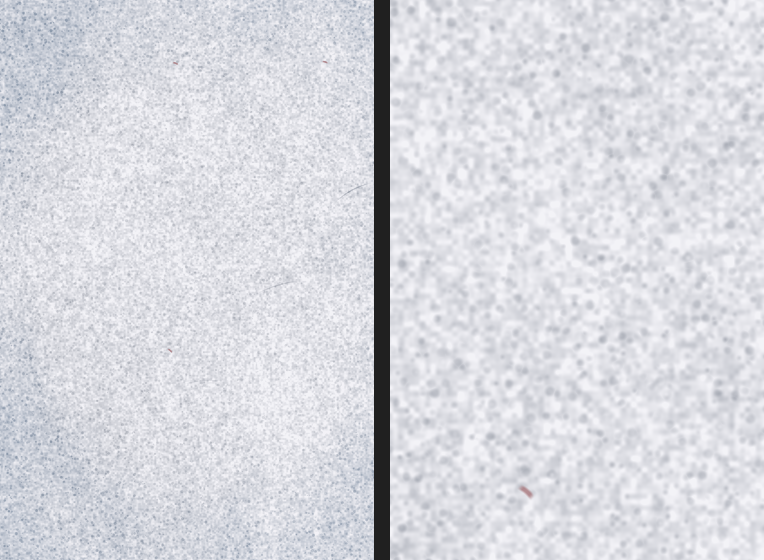
Left, the full canvas; right, a detail of the centre.
Write a Shadertoy shader that draws this texture.

```glsl
// Pale worn plaster: a bright drifting band, bluish worn corners and soft clouds,
// covered by fine value-noise grain and dark cellular pits.
// A few thin scratches, pale scuffs and rusty flecks are scattered by loops.

#define PALE vec3(0.925, 0.925, 0.945)
#define GREY vec3(0.700, 0.708, 0.738)
#define BLUE vec3(0.675, 0.710, 0.765)
#define BASE_WEAR 0.17
#define CLOUD_WEAR 0.65
#define CORNER_WEAR 0.24
#define GRAIN_SCALE 310.0
#define GRAIN_DEPTH 0.62
#define PIT_SCALE 160.0
#define PIT_DEPTH 0.65

float hash(vec2 p) {
    vec3 q = fract(p.xyx * 0.1031);
    q += dot(q, q.yzx + 33.33);
    return fract((q.x + q.y) * q.z);
}

vec2 hash2(vec2 p) {
    return vec2(hash(p), hash(p + 71.7));
}

float noise(vec2 p) {
    vec2 i = floor(p), f = fract(p);
    f = f * f * (3.0 - 2.0 * f);
    return mix(mix(hash(i), hash(i + vec2(1, 0)), f.x),
               mix(hash(i + vec2(0, 1)), hash(i + vec2(1, 1)), f.x), f.y);
}

// Layered noise, centred on zero
float clouds(vec2 p) {
    float sum = 0.0, weight = 0.5;
    for (int i = 0; i < 5; i++) {
        sum += weight * (noise(p) - 0.5);
        p = mat2(0.8, 0.6, -0.6, 0.8) * p * 2.1 + 17.3;
        weight *= 0.58;
    }
    return sum;
}

// Cellular pits: one soft dark dot of random size and depth per cell
float pits(vec2 p) {
    vec2 cell = floor(p);
    float depth = 0.0;
    for (int y = -1; y <= 1; y++) {
        for (int x = -1; x <= 1; x++) {
            vec2 id = cell + vec2(x, y);
            float radius = mix(0.12, 0.42, hash(id + 5.1));
            float strength = hash(id + 29.4);
            float dist = length(p - id - hash2(id));
            float dot_ = 1.0 - smoothstep(radius - 0.2, radius + 0.25, dist);
            depth = max(depth, dot_ * strength * strength);
        }
    }
    return depth;
}

// Gently bent stroke along the local x axis, tapered at its ends
float stroke(vec2 p, float angle, float halfLength, float width, float bend) {
    float c = cos(angle), s = sin(angle);
    p = mat2(c, -s, s, c) * p;
    float t = p.x / halfLength;
    float taper = 1.0 - smoothstep(0.4, 1.0, abs(t));
    float soft = max(width, 0.7 / iResolution.y);
    return taper * (1.0 - smoothstep(0.3 * soft, 1.5 * soft, abs(p.y - bend * t * t)));
}

void mainImage(out vec4 fragColor, in vec2 fragCoord) {
    vec2 uv = fragCoord / iResolution.xy;
    vec2 p = fragCoord / iResolution.y;
    float aspect = iResolution.x / iResolution.y;

    // Broad wear: corners, left side and a bright band that drifts right
    float drift = clouds(p * vec2(5.0, 3.5) + 3.0);
    float mottle = clouds(p * 24.0 + 40.0);
    float corner = smoothstep(0.65, 1.35, length(uv * 2.0 - 1.0) + 0.7 * drift);
    float band = (uv.x - 0.72 + 0.2 * uv.y) / 0.2;
    band = exp(-band * band);
    float wear = BASE_WEAR + CORNER_WEAR * corner - 0.10 * band
               + 0.07 * (1.0 - uv.x) + CLOUD_WEAR * (0.5 * drift + 0.33 * mottle);

    // Fine grain, faint fibres and pits
    float grain = noise(p * GRAIN_SCALE) - 0.5 + 0.7 * (noise(p * GRAIN_SCALE * 0.56 + 9.0) - 0.5);
    float fibres = mix(noise(p * vec2(260.0, 45.0)), noise(p * vec2(40.0, 260.0)),
                       smoothstep(0.4, 0.9, uv.y)) - 0.5;
    float pitting = pits(p * PIT_SCALE) * clamp(0.6 + 1.6 * wear, 0.4, 1.4);
    float dark = wear + GRAIN_DEPTH * grain + 0.16 * fibres + PIT_DEPTH * pitting;

    // Pale scuffs, mostly upright
    for (int i = 0; i < 9; i++) {
        vec2 id = vec2(i, 12.0);
        vec2 at = p - hash2(id) * vec2(aspect, 1.0);
        float scuff = stroke(at, 1.57 + 1.6 * (hash(id + 3.0) - 0.5), 0.03, 0.004, 0.008);
        dark -= 0.22 * scuff;
    }

    // Thin dark scratches on the right half
    for (int i = 0; i < 3; i++) {
        vec2 id = vec2(i, 31.0);
        vec2 at = p - vec2((0.94 - 0.2 * float(i)) * aspect, 0.66 - 0.17 * float(i));
        float scratch = stroke(at, 0.5 - 0.2 * float(i), 0.04, 0.0009, -0.003 - 0.004 * hash(id));
        dark += (0.65 - 0.2 * float(i)) * scratch;
    }

    vec3 shade = mix(GREY, BLUE, clamp(0.2 + 0.9 * corner, 0.0, 1.0));
    vec3 color = mix(PALE, shade, clamp(dark, -0.12, 1.5));

    // Tiny rusty flecks
    for (int i = 0; i < 3; i++) {
        vec2 id = vec2(i, 57.0);
        vec2 at = p - mix(vec2(0.3), vec2(0.9), hash2(id)) * vec2(aspect, 1.0);
        float fleck = stroke(at, 3.0 * hash(id + 8.0), 0.006, 0.0016, 0.001);
        color = mix(color, vec3(0.62, 0.40, 0.42), 0.7 * fleck);
    }

    fragColor = vec4(clamp(color, 0.0, 1.0), 1.0);
}
```
